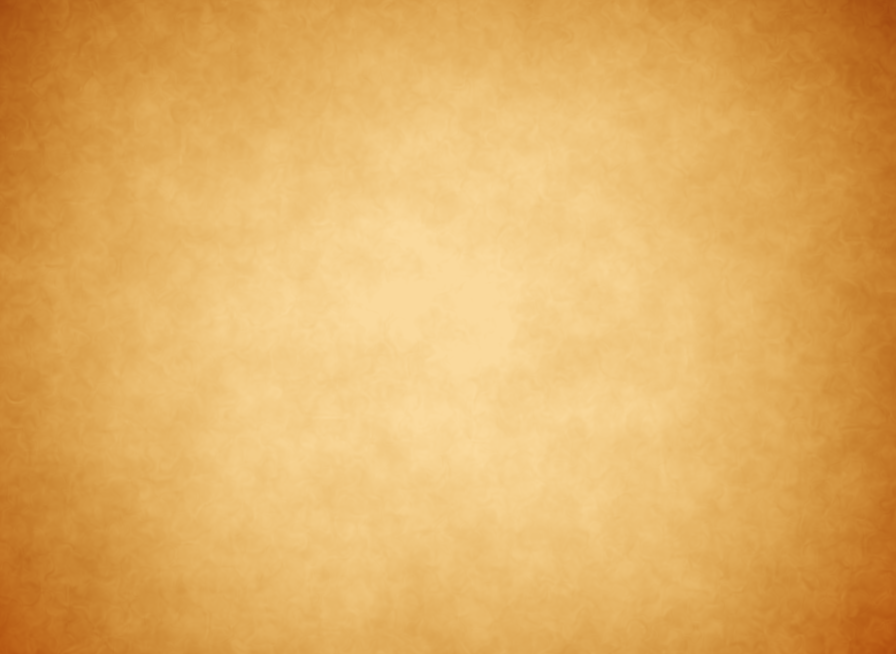
Reproduce this texture procedurally as a Shadertoy shader.

```glsl
float hash(vec2 cell) {
    vec3 q = fract(vec3(cell.xyx) * vec3(0.1031, 0.1030, 0.0973));
    q += dot(q, q.yzx + 33.33);
    return fract((q.x + q.y) * q.z);
}

float valueNoise(vec2 p) {
    vec2 cell = floor(p);
    vec2 f = fract(p);
    f = f * f * (3.0 - 2.0 * f);
    float low = mix(hash(cell), hash(cell + vec2(1.0, 0.0)), f.x);
    float high = mix(hash(cell + vec2(0.0, 1.0)), hash(cell + 1.0), f.x);
    return mix(low, high, f.y);
}

// Layered noise centred on zero
float fbm(vec2 p, int octaves) {
    const mat2 turn = mat2(0.8, 0.6, -0.6, 0.8);
    float sum = 0.0;
    float weight = 0.5;
    for (int i = 0; i < octaves; i++) {
        sum += weight * (valueNoise(p) - 0.5);
        p = turn * p * 2.03 + 17.3;
        weight *= 0.58;
    }
    return sum;
}

// Short curled fibres, formed by bending a fine noise field
float fibres(vec2 p, float density) {
    vec2 bend = vec2(valueNoise(p * density * 0.45 + 5.1),
                     valueNoise(p * density * 0.45 + 41.7)) - 0.5;
    vec2 q = p * density + bend * 3.5;
    float strands = valueNoise(q * vec2(1.0, 0.65));
    float crossing = valueNoise(q.yx * vec2(0.9, 0.55) + 73.0);
    return strands + crossing - 1.0;
}

float softSpot(vec2 p, vec2 centre, vec2 radius) {
    vec2 d = (p - centre) / radius;
    return exp(-dot(d, d));
}

// Uneven darkening toward the four borders
float edgeShade(vec2 uv) {
    vec2 c = uv * 2.0 - 1.0;
    vec2 strength = vec2(c.x < 0.0 ? 0.57 : 0.64, c.y < 0.0 ? 0.33 : 0.41);
    return dot(strength, pow(abs(c), vec2(2.3)));
}

float stains(vec2 uv) {
    float shade = 0.10 * softSpot(uv, vec2(0.98, 0.48), vec2(0.07, 0.13));
    shade += 0.08 * softSpot(uv, vec2(0.09, 0.13), vec2(0.11, 0.13));
    shade += 0.07 * softSpot(uv, vec2(0.00, 0.76), vec2(0.06, 0.16));
    shade += 0.05 * softSpot(uv, vec2(0.27, 0.86), vec2(0.10, 0.08));
    shade += 0.05 * softSpot(uv, vec2(0.42, 0.71), vec2(0.07, 0.04));
    shade += 0.05 * softSpot(uv, vec2(0.38, 0.45), vec2(0.06, 0.05));
    shade += 0.05 * softSpot(uv, vec2(0.63, 0.46), vec2(0.06, 0.07));
    shade += 0.05 * softSpot(uv, vec2(0.43, 0.25), vec2(0.10, 0.05));
    return shade;
}

// Cream at zero, amber in the middle, burnt brown at one
vec3 parchment(float shade) {
    vec3 cream = vec3(0.98, 0.85, 0.61);
    vec3 slope = vec3(-0.26, -0.50, -0.85);
    vec3 curve = vec3(-0.06, -0.02, 0.32);
    return cream + shade * (slope + shade * curve);
}

void mainImage(out vec4 fragColor, in vec2 fragCoord) {
    vec2 uv = fragCoord / iResolution.xy;
    vec2 p = fragCoord / iResolution.y;

    // Broad tone and stained areas
    float border = edgeShade(uv);
    float shade = 0.025 + border + stains(uv);

    // Mottling from clouds down to small flecks
    shade += 0.10 * fbm(p * 5.0 + 3.7, 4);
    shade += 0.13 * fbm(p * 22.0 + 11.0, 4);

    // Paper grain, more visible in the darker border
    float grain = fibres(p, 115.0) + 0.5 * fibres(p + 9.0, 190.0);
    shade += grain * mix(0.035, 0.065, smoothstep(0.1, 0.7, border));

    vec3 colour = parchment(clamp(shade, 0.0, 1.08));

    // Warmer tint in the lower corners
    float warmth = smoothstep(0.45, 1.0, border) * (1.0 - uv.y);
    colour += warmth * vec3(0.03, -0.025, -0.025);

    fragColor = vec4(colour, 1.0);
}
```
